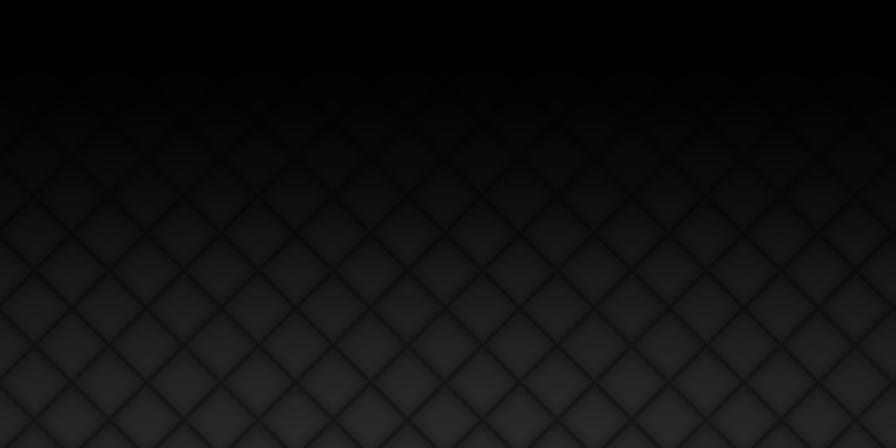
Write a Shadertoy shader that draws this background.

```glsl
// Dark quilted upholstery: diamond pads with soft seams, fading to black at the top.
#define PADS_DOWN 6.0
#define LATTICE_SHIFT vec2(0.46, 0.38)
#define SEAM_WIDTH 0.055
#define SHADOW_WIDTH 0.26
#define SEAM_DEPTH 0.30
#define SHADOW_DEPTH 0.22
#define PAD_TILT 0.08
#define SIDE_FALLOFF 0.12
#define PAD_COLOR vec3(0.163, 0.153, 0.155)

// Pad brightness; cell coordinates run from -0.5 to 0.5 between the seams.
float padShade(vec2 cell, float pixel) {
    vec2 edge = 0.5 - abs(cell);
    float nearest = min(edge.x, edge.y);
    float seam = 1.0 - smoothstep(0.0, SEAM_WIDTH + pixel, nearest);

    // Both walls darken the corners, where the padding is pulled in.
    vec2 rise = smoothstep(0.0, SHADOW_WIDTH, edge);
    float shadow = 1.0 - rise.x * rise.y;

    // Upper half of each pad turns away from the light below.
    float height = cell.x - cell.y;
    float tilt = 1.0 - PAD_TILT * height;
    return tilt * (1.0 - SHADOW_DEPTH * shadow) * (1.0 - SEAM_DEPTH * seam);
}

void mainImage(out vec4 fragColor, in vec2 fragCoord) {
    vec2 uv = fragCoord / iResolution.xy;
    vec2 p = fragCoord / iResolution.y * PADS_DOWN - LATTICE_SHIFT;
    float pixel = PADS_DOWN / iResolution.y;

    // Diagonal lattice: seams lie on whole values of either axis.
    vec2 diagonal = vec2(p.x + p.y, p.x - p.y);
    vec2 cell = fract(diagonal) - 0.5;

    // Light rises from the bottom and weakens toward the sides.
    float light = smoothstep(0.04, 1.03, 1.0 - uv.y);
    float side = 2.0 * uv.x - 1.0;
    light *= 1.0 - SIDE_FALLOFF * side * side;

    fragColor = vec4(PAD_COLOR * light * padShade(cell, pixel), 1.0);
}
```
